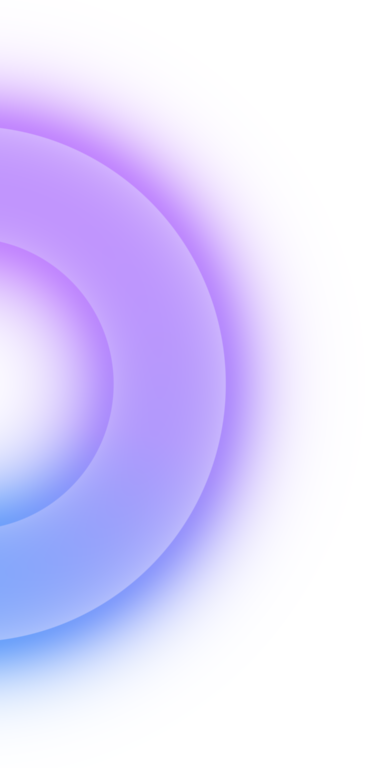
Write a WebGL 1 fragment shader that draws this background.

```glsl
precision highp float;
// A frosted ring, centred just beyond the left edge, on a white ground.
// Radial falloffs shape the outer glow, the inner glow and the pale rims;
// a tilted blue-violet-purple ramp, read by direction, gives the colour.

uniform vec2 u_resolution;

// Lengths are fractions of the canvas height
#define CENTER vec2(-0.042, 0.5)
#define OUTER_RADIUS 0.336
#define INNER_RADIUS 0.190
#define OUTER_GLOW 0.0586
#define INNER_GLOW 0.0755
#define OUTER_RIM 0.045
#define INNER_RIM 0.034
#define RAMP_AXIS vec2(0.35, 0.937)
#define BLUE vec3(0.376, 0.635, 0.980)
#define VIOLET vec3(0.650, 0.545, 0.985)
#define PURPLE vec3(0.755, 0.515, 0.995)

const vec3 WHITE = vec3(1.0);

// Three-stop ramp: blue at 0, violet at 0.5, purple at 1
vec3 ramp(float t) {
  vec3 low = mix(BLUE, VIOLET, clamp(t * 2.0, 0.0, 1.0));
  return mix(low, PURPLE, clamp(t * 2.0 - 1.0, 0.0, 1.0));
}

// Soft shadow strength, 1 at the edge and fading with distance from it
float glow(float dist, float width) {
  return exp(-pow(max(dist, 0.0) / width, 1.5));
}

// Pale highlight that hugs a rim
float rim(float dist, float width) {
  return exp(-max(dist, 0.0) / width);
}

void main() {
  float pixel = 1.0 / u_resolution.y;
  vec2 p = gl_FragCoord.xy * pixel - CENTER;
  float d = length(p);

  // Position along the ramp, by direction from the centre
  vec2 direction = p / max(d, INNER_RADIUS * 0.8);
  float t = 0.5 + 0.5 * dot(direction, RAMP_AXIS);
  vec3 hue = ramp(t);

  // Glows outside the ring and inside its hole
  vec3 outside = mix(WHITE, hue, 0.98 * glow(d - OUTER_RADIUS, OUTER_GLOW));
  vec3 hole = mix(WHITE, hue, 0.98 * glow(INNER_RADIUS - d, INNER_GLOW));

  // Frosted band, with a gentler ramp and two bright rims
  float frost = 0.04
    + 0.32 * rim(OUTER_RADIUS - d, OUTER_RIM)
    + 0.22 * rim(d - INNER_RADIUS, INNER_RIM);
  vec3 band = mix(ramp(0.47 + 0.75 * (t - 0.5)), WHITE, frost);

  // Join the three zones with smoothed edges
  vec3 color = mix(hole, band, smoothstep(-pixel, pixel, d - INNER_RADIUS));
  color = mix(color, outside, smoothstep(-pixel, pixel, d - OUTER_RADIUS));
  gl_FragColor = vec4(color, 1.0);
}
```
